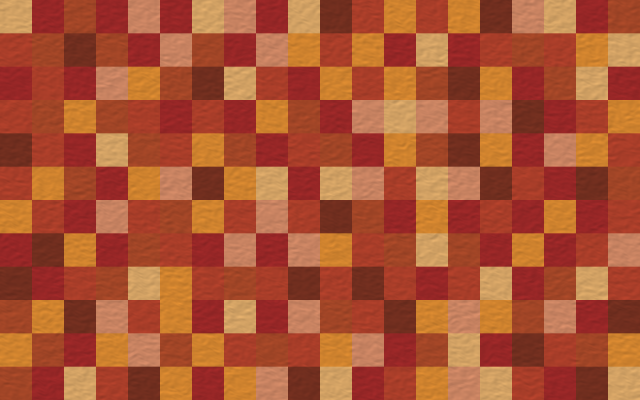
This pattern is drawn by a Shadertoy shader. Its source:

```glsl
// Patchwork of warm autumn-coloured tiles under a fine embossed paper grain.

const vec2 TILE_COUNT = vec2(20.0, 12.0);
const vec2 GRAIN_PER_TILE = vec2(5.0, 10.0);
const float GRAIN_STRENGTH = 0.16;

float hash(vec2 p) {
    return fract(sin(dot(p, vec2(127.1, 311.7))) * 43758.5453);
}

float valueNoise(vec2 p) {
    vec2 i = floor(p);
    vec2 f = fract(p);
    f = f * f * (3.0 - 2.0 * f);
    float low = mix(hash(i), hash(i + vec2(1.0, 0.0)), f.x);
    float high = mix(hash(i + vec2(0.0, 1.0)), hash(i + vec2(1.0, 1.0)), f.x);
    return mix(low, high, f.y);
}

// Weighted random choice among the seven dyes
int rollDye(vec2 cell, float attempt) {
    float h = hash(cell + vec2(19.0, 47.0) * attempt + 3.7);
    if (h < 0.22) return 0;
    if (h < 0.41) return 1;
    if (h < 0.58) return 2;
    if (h < 0.72) return 3;
    if (h < 0.83) return 4;
    if (h < 0.92) return 5;
    return 6;
}

vec3 dyeColor(int dye) {
    if (dye == 0) return vec3(0.59, 0.15, 0.15);  // crimson
    if (dye == 1) return vec3(0.66, 0.24, 0.16);  // brick
    if (dye == 2) return vec3(0.63, 0.27, 0.15);  // rust
    if (dye == 3) return vec3(0.81, 0.51, 0.18);  // ochre
    if (dye == 4) return vec3(0.44, 0.18, 0.12);  // umber
    if (dye == 5) return vec3(0.78, 0.51, 0.38);  // rose
    return vec3(0.82, 0.63, 0.39);                // sand
}

bool touchesSameDye(vec2 cell, int dye) {
    return dye == rollDye(cell + vec2(1.0, 0.0), 0.0)
        || dye == rollDye(cell - vec2(1.0, 0.0), 0.0)
        || dye == rollDye(cell + vec2(0.0, 1.0), 0.0)
        || dye == rollDye(cell - vec2(0.0, 1.0), 0.0);
}

// Every other tile rerolls until it differs from its four neighbours
vec3 tileColor(vec2 cell) {
    int dye = rollDye(cell, 0.0);
    if (mod(cell.x + cell.y, 2.0) > 0.5) {
        for (int i = 1; i <= 8; i++) {
            if (!touchesSameDye(cell, dye)) break;
            dye = rollDye(cell, float(i));
        }
    }
    return dyeColor(dye);
}

// Blend the four tiles around the nearest corner by pixel coverage
vec3 patchwork(vec2 grid, vec2 pixel) {
    vec2 corner = floor(grid + 0.5);
    vec2 cover = clamp((grid - corner) / pixel + 0.5, 0.0, 1.0);
    vec3 below = mix(tileColor(corner - 1.0), tileColor(corner - vec2(0.0, 1.0)), cover.x);
    vec3 above = mix(tileColor(corner - vec2(1.0, 0.0)), tileColor(corner), cover.x);
    return mix(below, above, cover.y);
}

float grainHeight(vec2 p) {
    float bend = valueNoise(p * vec2(0.7, 0.3) + 31.0);
    p.y += 1.2 * bend;
    return 0.65 * valueNoise(p) + 0.35 * valueNoise(p * 1.9 + 11.3);
}

// Relief lit from the upper left
float emboss(vec2 p) {
    vec2 toLight = vec2(-0.15, 0.35);
    return grainHeight(p - toLight) - grainHeight(p + toLight);
}

void mainImage(out vec4 fragColor, in vec2 fragCoord) {
    vec2 grid = fragCoord / iResolution.xy * TILE_COUNT;
    vec2 pixel = TILE_COUNT / iResolution.xy;
    vec3 color = patchwork(grid, pixel);
    color *= 1.0 + GRAIN_STRENGTH * emboss(grid * GRAIN_PER_TILE);
    fragColor = vec4(color, 1.0);
}
```
